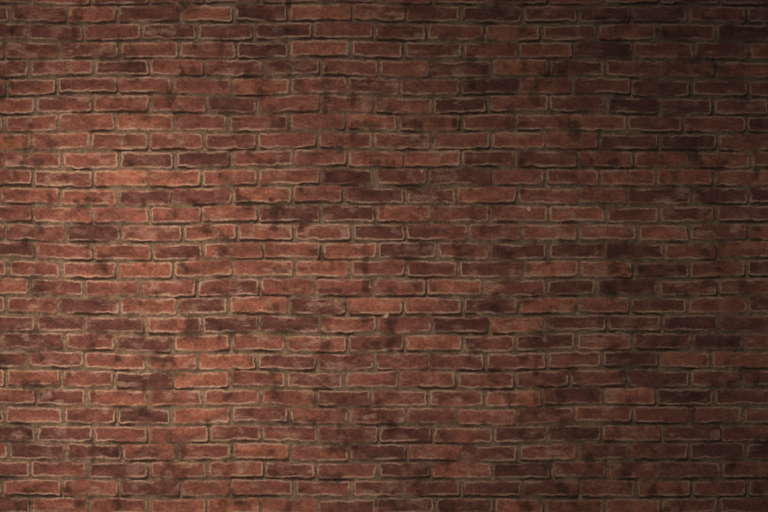
Reproduce this texture procedurally as a WebGL 1 fragment shader.

```glsl
precision highp float;
// Worn running-bond brick wall, about 13.4 bricks across and 28 courses high.
// Jittered joints bound rounded boxes roughened by noise; lime rims, stains
// and grain weather each brick, and a broad light falls off to the right.
uniform vec2 u_resolution;

const float COURSES = 28.0;
const float BRICK_LENGTH = 3.12; // measured in course heights
const float GAP = 0.08;          // half of the mortar width
const vec3 BRICK_RED = vec3(0.40, 0.235, 0.185);
const vec3 BRICK_DARK = vec3(0.295, 0.180, 0.148);
const vec3 BRICK_ORANGE = vec3(0.46, 0.272, 0.203);
const vec3 MORTAR = vec3(0.39, 0.305, 0.230);
const vec3 LIME = vec3(0.56, 0.445, 0.355);
const vec3 SOOT = vec3(0.14, 0.090, 0.068);

float hash(vec2 p) {
  return fract(sin(dot(p, vec2(127.1, 311.7))) * 43758.5453);
}

float noise(vec2 p) {
  vec2 i = floor(p);
  vec2 f = fract(p);
  f = f * f * (3.0 - 2.0 * f);
  return mix(mix(hash(i), hash(i + vec2(1.0, 0.0)), f.x),
             mix(hash(i + vec2(0.0, 1.0)), hash(i + vec2(1.0, 1.0)), f.x), f.y);
}

float fbm(vec2 p) {
  float sum = 0.0;
  float amplitude = 0.533;
  for (int i = 0; i < 4; i++) {
    sum += amplitude * noise(p);
    p = p * 2.07 + vec2(17.3, 9.1);
    amplitude *= 0.5;
  }
  return sum;
}

float roundedBox(vec2 p, vec2 halfSize, float radius) {
  vec2 q = abs(p) - halfSize + radius;
  return length(max(q, 0.0)) + min(max(q.x, q.y), 0.0) - radius;
}

// Position of a vertical joint, in brick lengths along its course
float jointAt(float index, float row) {
  return index + 0.14 * (hash(vec2(index, row + 40.0)) - 0.5);
}

// Returns brick index, row and signed distance to the brick's edge
vec3 brickAt(vec2 p) {
  float row = floor(p.y);
  float shift = mix(0.58, 0.085, mod(row, 2.0));
  float x = p.x / BRICK_LENGTH - shift + 0.12 * (hash(vec2(row, 7.0)) - 0.5);
  float index = floor(x);
  if (x < jointAt(index, row)) index -= 1.0;
  else if (x >= jointAt(index + 1.0, row)) index += 1.0;
  float left = jointAt(index, row);
  float right = jointAt(index + 1.0, row);
  vec2 center = vec2(0.5 * (left + right), 0.5);
  vec2 local = (vec2(x, fract(p.y)) - center) * vec2(BRICK_LENGTH, 1.0);
  local.y += 0.07 * (hash(vec2(index, row + 90.0)) - 0.5);
  vec2 halfSize = vec2(0.5 * (right - left) * BRICK_LENGTH, 0.5) - GAP;
  return vec3(index, row, roundedBox(local, halfSize, 0.16));
}

// Fired clay: a tone for each brick, then mottling and pale scuffs
vec3 brickColor(vec2 id, vec2 p) {
  float tone = hash(id + 3.7);
  vec3 color = mix(BRICK_DARK, BRICK_RED, smoothstep(0.0, 0.6, tone));
  color = mix(color, BRICK_ORANGE, smoothstep(0.7, 1.0, tone));
  vec2 q = p + 13.0 * hash(id + 8.1);
  color *= 0.74 + 0.52 * fbm(q * vec2(1.3, 2.4));
  float scuff = smoothstep(0.5, 0.8, fbm(q * vec2(1.5, 2.8) + 31.0));
  return mix(color, LIME, scuff * (0.15 + 0.4 * hash(id + 5.3)));
}

// Broad light from the left, weakest at the upper right
float wallLight(vec2 uv) {
  float light = mix(1.36, 0.62, smoothstep(0.05, 1.0, uv.x));
  light *= 1.0 - 0.26 * smoothstep(0.55, 1.0, uv.y);
  light *= 1.0 - 0.12 * smoothstep(0.3, 0.0, uv.y);
  return light * (0.88 + 0.12 * smoothstep(0.0, 0.12, uv.x));
}

void main() {
  vec2 uv = gl_FragCoord.xy / u_resolution;
  vec2 p = gl_FragCoord.xy / u_resolution.y * COURSES + vec2(0.0, 0.21);
  float soft = 0.035 + 0.6 * COURSES / u_resolution.y;

  // Uneven courses and chipped edges
  vec2 bent = p + vec2(0.0, 0.2 * (noise(p * 0.22) - 0.5));
  float rough = 0.2 * (fbm(p * 2.1) - 0.5);
  vec3 brick = brickAt(bent);
  float edge = brick.z + rough;
  float face = smoothstep(soft, -soft, edge);

  // Mortar, with broken shade under the brick above
  vec3 color = MORTAR * (0.75 + 0.5 * fbm(p * 4.0));
  float recess = smoothstep(0.35, 0.75, noise(p * 0.9 + 20.0));
  float shade = smoothstep(0.1, -0.08, brickAt(bent + vec2(-0.05, 0.14)).z + rough);
  color = mix(color, SOOT, shade * (0.2 + 0.6 * recess));

  // Brick face with a broken lime rim
  vec3 clay = brickColor(brick.xy, p);
  float rim = smoothstep(0.13, 0.0, abs(edge + 0.06));
  rim *= smoothstep(0.25, 0.65, fbm(p * vec2(0.9, 1.5) + 50.0));
  color = mix(color, mix(clay, LIME, 0.75 * rim), face);

  // Soft stains, fine grain and rare pale chips
  float stain = smoothstep(0.55, 0.85, fbm(p * 1.4 + 70.0));
  color = mix(color, SOOT, 0.5 * stain);
  color *= 0.9 + 0.2 * noise(p * 9.0);
  vec2 cell = floor(p / 2.0);
  vec2 spot = fract(p / 2.0) - 0.3 - 0.4 * vec2(hash(cell), hash(cell + 9.0));
  float chip = smoothstep(0.08, 0.03, length(spot) + rough) * step(0.992, hash(cell + 2.0));
  color = mix(color, LIME * 1.3, 0.7 * chip);

  color *= wallLight(uv) * (0.94 + 0.12 * noise(p * 0.16 + 5.0));
  gl_FragColor = vec4(color, 1.0);
}
```
